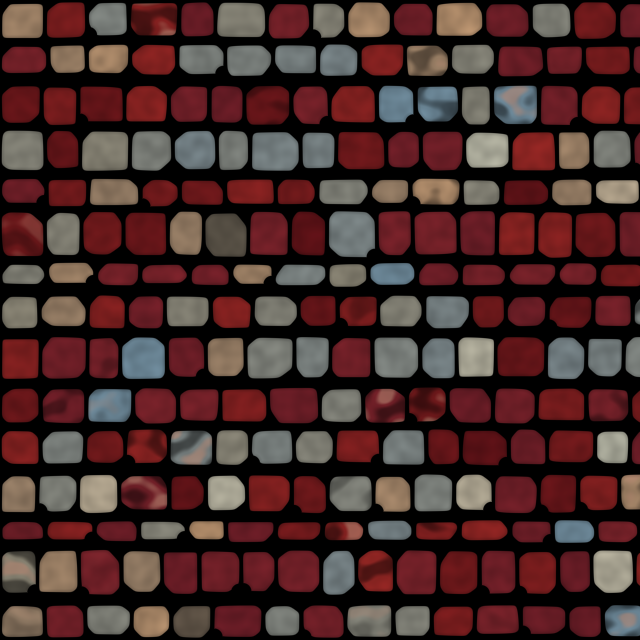
Give the GLSL for this pattern, as a WebGL 1 fragment shader.

```glsl
precision highp float;
// Fifteen uneven courses of chipped red, grey and tan stones on black.
uniform vec2 u_resolution;

const float ROWS = 15.0;

float hash(vec2 p) {
  vec3 q = fract(vec3(p.xyx) * 0.1031);
  q += dot(q, q.yzx + 33.33);
  return fract((q.x + q.y) * q.z);
}

float cornerSlope(vec2 cell, vec2 offset) {
  float a = 6.2832 * hash(cell + 71.3);
  return dot(vec2(cos(a), sin(a)), offset);
}

float gradientNoise(vec2 p) {
  vec2 i = floor(p), f = fract(p);
  vec2 u = f * f * f * (f * (f * 6.0 - 15.0) + 10.0);
  vec2 e = vec2(1.0, 0.0);
  return mix(mix(cornerSlope(i, f), cornerSlope(i + e, f - e), u.x),
             mix(cornerSlope(i + e.yx, f - e.yx), cornerSlope(i + 1.0, f - 1.0), u.x), u.y);
}

// Uneven boundary below course i; the outer two stay on the border
float courseEdge(float i) {
  float inner = step(0.5, i) * step(i, ROWS - 0.5);
  return i + 0.34 * inner * (hash(vec2(i, 5.7)) - 0.5);
}

// Uneven boundary left of stone i, in stone pitches
float jointEdge(float i, float row) {
  return i + 0.24 * step(0.5, i) * (hash(vec2(i, row + 40.0)) - 0.5);
}

// Box with tilted sides, chipped corners and a softened outline
float stoneDistance(vec2 p, vec2 halfSize, vec2 id) {
  vec2 box = abs(p) - halfSize;
  float sum = exp(45.0 * box.x) + exp(45.0 * box.y);
  for (int k = 0; k < 8; k++) {
    float fk = float(k);
    float a = 0.7854 * fk + 0.36 * (hash(id + fk * 7.3 + 11.0) - 0.5);
    vec2 dir = vec2(cos(a), sin(a));
    float chip = mix(0.70, 0.98, hash(id + fk * 3.1 + 90.0));
    float reach = dot(abs(dir), halfSize) * mix(1.0, chip, abs(sin(2.0 * a)));
    sum += exp(45.0 * (dot(p, dir) - reach));
  }
  float d = log(sum) / 45.0;
  // A few stones have a bite out of one lower corner
  float side = hash(id + 17.0) < 0.5 ? -1.0 : 1.0;
  float bite = 0.2 - length(p - halfSize * vec2(side, -1.0));
  return hash(id + 23.0) < 0.22 ? max(d, bite) : d;
}

vec3 stoneColor(vec2 id) {
  float pick = hash(id + 31.0);
  float tint = hash(id + 47.0);
  // Reds gather in runs along a course
  float run = gradientNoise(vec2(id.x * 0.31, id.y * 0.83) + 2.4);
  if (hash(id + 59.0) + 0.9 * run < 0.52) {
    vec3 red = mix(vec3(0.33, 0.06, 0.08), vec3(0.54, 0.14, 0.13), tint);
    return mix(red, vec3(0.41, 0.12, 0.16), 0.75 * step(0.55, pick));
  }
  if (pick < 0.5) return mix(vec3(0.50, 0.48, 0.42), vec3(0.43, 0.48, 0.50), tint);
  if (pick < 0.76) return mix(vec3(0.53, 0.45, 0.37), vec3(0.66, 0.52, 0.39), tint);
  if (pick < 0.88) return mix(vec3(0.66, 0.60, 0.51), vec3(0.64, 0.66, 0.61), tint);
  if (pick < 0.94) return vec3(0.40, 0.50, 0.56);
  return mix(vec3(0.32, 0.30, 0.26), vec3(0.40, 0.32, 0.26), tint);
}

// Faint mottling everywhere, heavy stains or bleaching on a few stones
vec3 weather(vec3 color, vec2 p, vec2 id) {
  float grain = gradientNoise(p * 3.3 + id * 5.17);
  float patches = gradientNoise(p * vec2(1.7, 2.3) + id * 9.31);
  float worn = smoothstep(0.78, 0.95, hash(id + 67.0));
  color *= 1.0 + 0.14 * grain + 0.12 * patches;
  color *= 1.0 - 0.42 * worn * smoothstep(-0.05, 0.3, -patches);
  float bleach = worn * step(0.5, hash(id + 83.0));
  return mix(color, vec3(0.70, 0.52, 0.44), 0.6 * bleach * smoothstep(0.05, 0.35, patches));
}

void main() {
  float unit = ROWS / min(u_resolution.x, u_resolution.y);
  vec2 pos = gl_FragCoord.xy * unit;

  // Course holding this point
  float row = floor(pos.y);
  row += step(courseEdge(row + 1.0), pos.y) - step(pos.y, courseEdge(row));
  float bottom = courseEdge(row);
  float height = courseEdge(row + 1.0) - bottom;

  // Low courses hold wider stones
  float pitch = 1.27 - 0.25 * height + 0.08 * (hash(vec2(row, 3.3)) - 0.5);
  float x = pos.x / pitch;
  float column = floor(x);
  column += step(jointEdge(column + 1.0, row), x) - step(x, jointEdge(column, row));
  vec2 id = vec2(column, row);

  // Stone bounds: narrow joints, a level top and a ragged lower gap
  float left = jointEdge(column, row) * pitch + 0.04;
  float right = jointEdge(column + 1.0, row) * pitch - 0.04;
  float low = bottom + 0.05 + 0.13 * hash(vec2(row, 9.1)) + 0.09 * hash(id + 13.0);
  float high = bottom + height - 0.04 - 0.05 * hash(id + 29.0);
  vec2 center = 0.5 * vec2(left + right, low + high);
  vec2 halfSize = 0.5 * vec2(right - left, high - low);

  float d = stoneDistance(pos - center, halfSize, id);
  float cover = 1.0 - smoothstep(-0.75 * unit, 0.75 * unit, d);
  vec3 color = weather(stoneColor(id), pos - center, id);
  color *= mix(0.86, 1.0, smoothstep(0.0, 0.09, -d));
  gl_FragColor = vec4(color * cover, 1.0);
}
```
